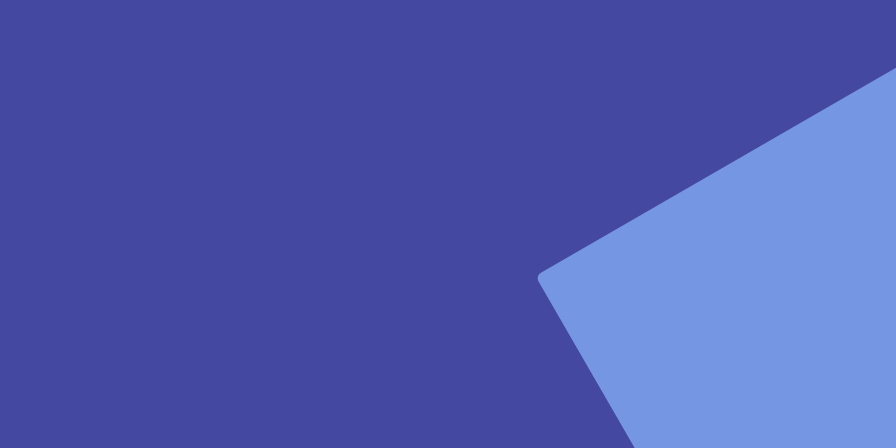
A Shadertoy shader for this background:

```glsl
// A flat indigo field with the rounded corner of a tilted light blue panel.

#define FIELD_COLOR vec3(0.267, 0.282, 0.627)
#define PANEL_COLOR vec3(0.459, 0.592, 0.890)
#define PANEL_CORNER vec2(1.195, 0.384)
#define PANEL_TILT radians(30.0)
#define CORNER_RADIUS 0.0145

// Signed distance to the quadrant x > 0, y > 0 with a rounded corner.
float roundedQuadrant(vec2 p, float radius) {
    vec2 q = radius - p;
    return length(max(q, 0.0)) + min(max(q.x, q.y), 0.0) - radius;
}

void mainImage(out vec4 fragColor, in vec2 fragCoord) {
    // Canvas height is one unit.
    vec2 offset = fragCoord / iResolution.y - PANEL_CORNER;

    // Panel axes: along the upper edge, and down the left edge.
    vec2 along = vec2(cos(PANEL_TILT), sin(PANEL_TILT));
    vec2 down = vec2(along.y, -along.x);
    vec2 local = vec2(dot(offset, along), dot(offset, down));

    // Antialiased fill, one pixel wide at the edge.
    float dist = roundedQuadrant(local, CORNER_RADIUS);
    float coverage = clamp(0.5 - dist * iResolution.y, 0.0, 1.0);
    fragColor = vec4(mix(FIELD_COLOR, PANEL_COLOR, coverage), 1.0);
}
```
